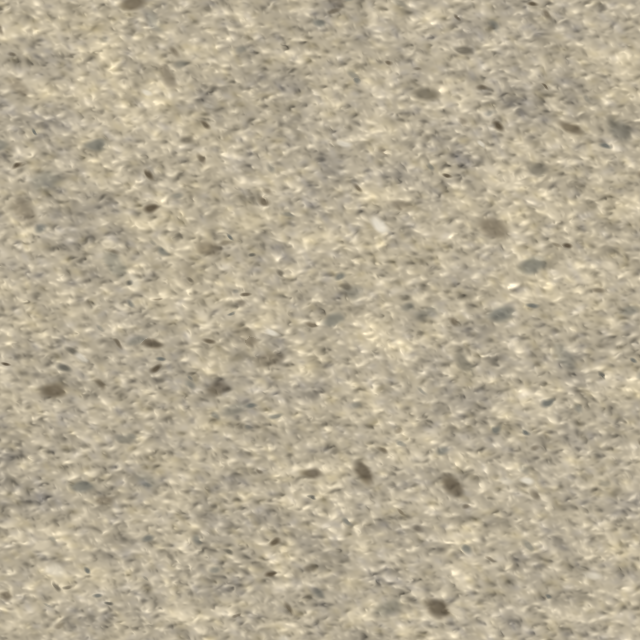
Give the GLSL for this texture, as a WebGL 2 fragment shader.

```glsl
#version 300 es
precision highp float;

uniform vec2 u_resolution;
out vec4 fragColor;

const float DRIFT_ANGLE = -0.32;
const vec3 SAND = vec3(1.0, 0.942, 0.818);
const vec3 SLATE = vec3(0.39, 0.40, 0.38);
const vec3 UMBER = vec3(0.31, 0.27, 0.21);
const vec3 QUARTZ = vec3(0.93, 0.90, 0.83);

vec3 hash3(vec2 cell, float seed) {
    vec3 q = fract(vec3(cell.xyx + seed) * vec3(0.1031, 0.1030, 0.0973));
    q += dot(q, q.yxz + 33.33);
    return fract((q.xxy + q.yzz) * q.zyx);
}

vec2 rotate(vec2 v, float angle) {
    float c = cos(angle), s = sin(angle);
    return vec2(c * v.x + s * v.y, c * v.y - s * v.x);
}

// Cellular noise around zero: every cell adds one tilted, soft, light or dark grain
float grains(vec2 p, float frequency, float seed) {
    p *= frequency;
    vec2 base = floor(p);
    float total = 0.0;
    for (int j = -1; j <= 1; j++) {
        for (int i = -1; i <= 1; i++) {
            vec2 cell = base + vec2(i, j);
            vec3 h = hash3(cell, seed);
            vec2 center = cell + 0.1 + 0.8 * h.xy;
            float spin = fract(h.x * 17.0 + h.y * 29.0) - 0.5;
            vec2 d = rotate(p - center, DRIFT_ANGLE + 1.8 * spin);
            d *= vec2(0.78, 1.4);
            total += exp(-6.0 * dot(d, d)) * (2.0 * h.z - 1.0);
        }
    }
    return total;
}

// Scattered elliptical stones: x is coverage, y a random value of the stone
vec2 stones(vec2 p, float frequency, float density, float size, float softness, float seed) {
    p *= frequency;
    vec2 base = floor(p);
    vec2 result = vec2(0.0);
    for (int j = -1; j <= 1; j++) {
        for (int i = -1; i <= 1; i++) {
            vec2 cell = base + vec2(i, j);
            vec3 h = hash3(cell, seed);
            vec3 shape = hash3(cell, seed + 41.7);
            vec2 d = rotate(p - cell - h.xy, DRIFT_ANGLE + 1.5 * (shape.x - 0.5));
            float radius = size * mix(0.55, 1.1, shape.y);
            d /= radius * vec2(1.0, mix(0.35, 0.7, shape.z));
            float cover = 1.0 - smoothstep(1.0 - softness, 1.0 + softness, length(d));
            cover *= step(h.z, density);
            if (cover > result.x) result = vec2(cover, fract(shape.x * 7.0 + shape.y * 13.0));
        }
    }
    return result;
}

// Broad, uneven waves of tone
float waves(vec2 p) {
    float sum = 0.0, amplitude = 0.5;
    for (int i = 0; i < 4; i++) {
        p = rotate(p, 1.1) * 1.7 + 2.3;
        sum += amplitude * sin(p.x + 1.3 * sin(p.y));
        amplitude *= 0.6;
    }
    return sum;
}

vec3 layStones(vec3 ground, vec2 stone, vec3 first, vec3 second, float strength) {
    vec3 tint = mix(first, second, smoothstep(0.4, 0.7, stone.y));
    return mix(ground, tint, stone.x * strength * mix(0.35, 1.0, fract(stone.y * 5.0)));
}

void main() {
    vec2 p = gl_FragCoord.xy / min(u_resolution.x, u_resolution.y);
    float broad = waves(p * 4.0);

    // Sand grains at several sizes, bent out of round and lit from the upper left
    float dust = grains(p, 125.0, 3.0);
    float medium = grains(p, 40.0, 23.0);
    float coarse = grains(p, 17.0, 37.0);
    vec2 bent = p + 0.005 * vec2(dust, medium);
    float fine = grains(bent, 76.0, 11.0);
    float shaded = grains(bent + vec2(-0.003, 0.004), 76.0, 11.0);
    float tone = 0.718 + 0.085 * dust + 0.135 * fine + 0.125 * medium
        + 0.085 * coarse + 0.085 * (fine - shaded) + 0.013 * broad;

    // Drift between yellow and grey sand
    float warmth = 0.4 * coarse + 0.5 * grains(p, 58.0, 53.0) + 0.12 * broad;
    vec3 color = tone * SAND + warmth * vec3(0.016, 0.004, -0.04);

    // Stones: broad, small and pale, with slightly uneven outlines
    vec2 rough = p + 0.004 * vec2(fine, medium);
    color = layStones(color, stones(rough, 13.0, 0.26, 0.27, 0.5, 61.0), SLATE, UMBER, 0.7);
    color = layStones(color, stones(rough, 32.0, 0.13, 0.28, 0.7, 73.0), UMBER, SLATE, 0.85);
    color = layStones(color, stones(rough, 15.0, 0.10, 0.20, 0.6, 89.0), QUARTZ, SAND * 0.86, 0.8);

    fragColor = vec4(clamp(color, 0.0, 1.0), 1.0);
}
```
